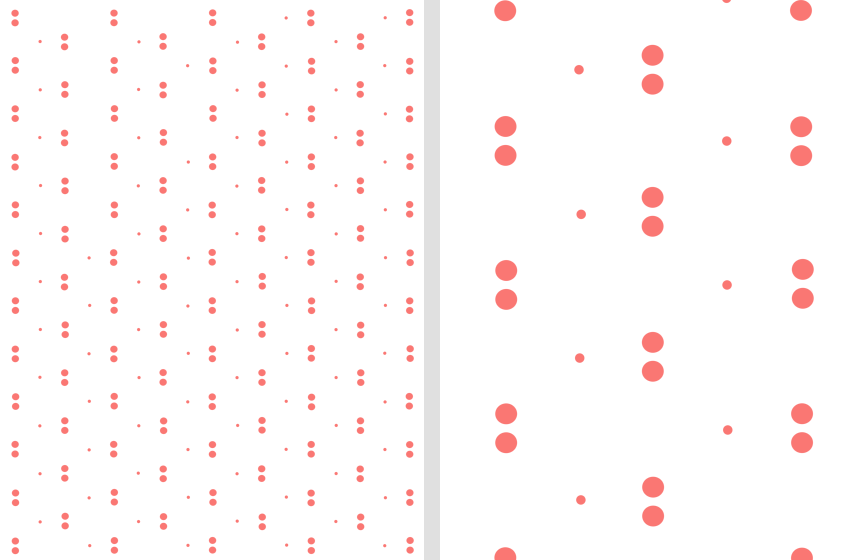
Left: the whole. Right: its middle third, enlarged.
Give the GLSL for this pattern, as a Shadertoy shader.

```glsl
const vec3 PAPER = vec3(1.0);
const vec3 CORAL = vec3(0.98, 0.465, 0.45);

// Lengths are fractions of the canvas height, measured from the top left
const vec2 FIRST = vec2(0.0277, 0.0319);
const vec2 PITCH = vec2(0.0880, 0.08565);
const float PAIR_HALF_GAP = 0.0086;
const vec2 BIG_RADII = vec2(0.0065, 0.0062);
const vec2 SMALL_RADII = vec2(0.0028);
const float WOBBLE = 0.0016;

float hash(vec2 p) {
    return fract(sin(dot(p, vec2(127.1, 311.7))) * 43758.5453);
}

vec2 jitter(vec2 id, float amount) {
    return (vec2(hash(id), hash(id + 17.3)) - 0.5) * amount;
}

// Antialiased coverage of an axis-aligned ellipse
float dotMask(vec2 p, vec2 radii, float pixel) {
    float d = (length(p / radii) - 1.0) * min(radii.x, radii.y);
    return 1.0 - smoothstep(-0.7 * pixel, 0.7 * pixel, d);
}

// Column and row of the nearest cell; odd columns sit half a row lower
vec2 cellId(vec2 p, vec2 start, float phase) {
    float column = round((p.x - start.x) / PITCH.x);
    float stagger = 0.5 * mod(column + phase, 2.0);
    return vec2(column, round((p.y - start.y) / PITCH.y - stagger));
}

vec2 cellCentre(vec2 id, vec2 start, float phase) {
    float stagger = 0.5 * mod(id.x + phase, 2.0);
    return start + PITCH * (id + vec2(0.0, stagger));
}

// Large dots stacked in twos
float pairLayer(vec2 p, vec2 start, float pixel) {
    vec2 id = cellId(p, start, 0.0);
    vec2 q = p - cellCentre(id, start, 0.0) - jitter(id, WOBBLE);
    q.y = abs(q.y) - PAIR_HALF_GAP;
    return dotMask(q, BIG_RADII, pixel) * step(0.0, id.y);
}

// Gaps where a small dot was left out
float isPresent(vec2 id) {
    bool bareTop = id.x == 1.0 && id.y < 5.0;
    bool skipped = id.x == 3.0 && (id.y == 0.0 || id.y == 2.0);
    return bareTop || skipped || id.y < 0.0 ? 0.0 : 1.0;
}

// Small single dots midway between the columns of pairs
float speckLayer(vec2 p, vec2 start, float pixel) {
    vec2 id = cellId(p, start, 1.0);
    vec2 q = p - cellCentre(id, start, 1.0) - jitter(id + 41.0, WOBBLE);
    return dotMask(q, SMALL_RADII, pixel) * isPresent(id);
}

void mainImage(out vec4 fragColor, in vec2 fragCoord) {
    float pixel = 1.0 / iResolution.y;
    vec2 p = vec2(fragCoord.x, iResolution.y - fragCoord.y) * pixel;

    float pairs = pairLayer(p, FIRST, pixel);
    float specks = speckLayer(p, FIRST + vec2(0.5 * PITCH.x, 0.0), pixel);

    fragColor = vec4(mix(PAPER, CORAL, max(pairs, specks)), 1.0);
}
```
